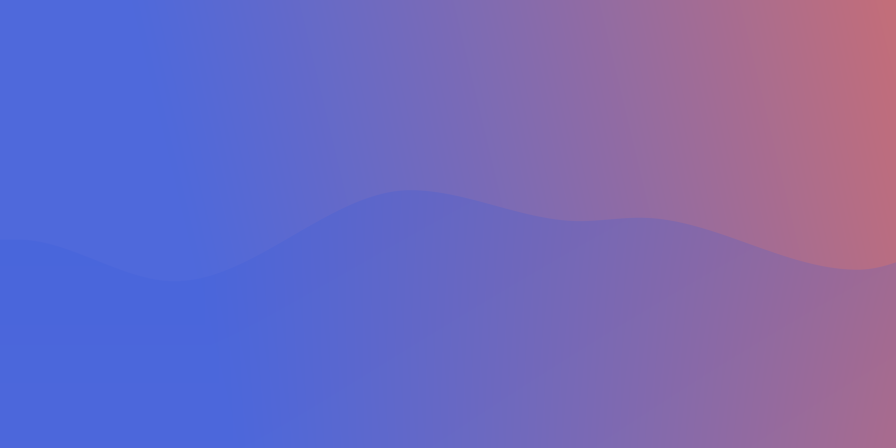
A Shadertoy shader for this background:

```glsl
const vec3 BLUE = vec3(0.308, 0.410, 0.858);
const vec3 CORAL = vec3(0.768, 0.430, 0.472);
const vec3 WAVE_BLUE = vec3(0.200, 0.350, 0.860);

const float RAMP_START = 0.142;   // where the blend begins along the top edge
const float RAMP_END = 1.0;
const float RAMP_SLANT = 0.12;    // rightward shift of the blend toward the bottom
const float RAMP_EASE = 1.12;     // above 1 the blend starts gently

const float VEIL_TOP = 0.575;     // height at which the veil is strongest
const float VEIL_STRONG = 0.23;
const float VEIL_WEAK = 0.07;

// Crests and troughs of the wave, from left to right
const int TURNS = 7;
const vec2 WAVE_TURNS[TURNS] = vec2[TURNS](
    vec2(0.020, 0.465), vec2(0.195, 0.372), vec2(0.458, 0.5755),
    vec2(0.647, 0.5065), vec2(0.714, 0.514), vec2(0.957, 0.398),
    vec2(1.130, 0.505));

// Eased steps from each turn to the next
float waveHeight(float x) {
    float height = WAVE_TURNS[0].y;
    for (int i = 1; i < TURNS; i++) {
        vec2 from = WAVE_TURNS[i - 1];
        vec2 to = WAVE_TURNS[i];
        height += (to.y - from.y) * smoothstep(from.x, to.x, x);
    }
    return height;
}

void mainImage(out vec4 fragColor, in vec2 fragCoord) {
    vec2 uv = fragCoord / iResolution.xy;

    // Slanted background blend
    float along = uv.x - RAMP_SLANT * (1.0 - uv.y);
    float ramp = clamp((along - RAMP_START) / (RAMP_END - RAMP_START), 0.0, 1.0);
    vec3 color = mix(BLUE, CORAL, pow(ramp, RAMP_EASE));

    // Dark blue veil under the wave, thinning toward the bottom
    float edge = 0.75 / iResolution.y;
    float inside = smoothstep(-edge, edge, waveHeight(uv.x) - uv.y);
    float veil = mix(VEIL_WEAK, VEIL_STRONG, clamp(uv.y / VEIL_TOP, 0.0, 1.0));
    color = mix(color, WAVE_BLUE, inside * veil);

    fragColor = vec4(color, 1.0);
}
```
